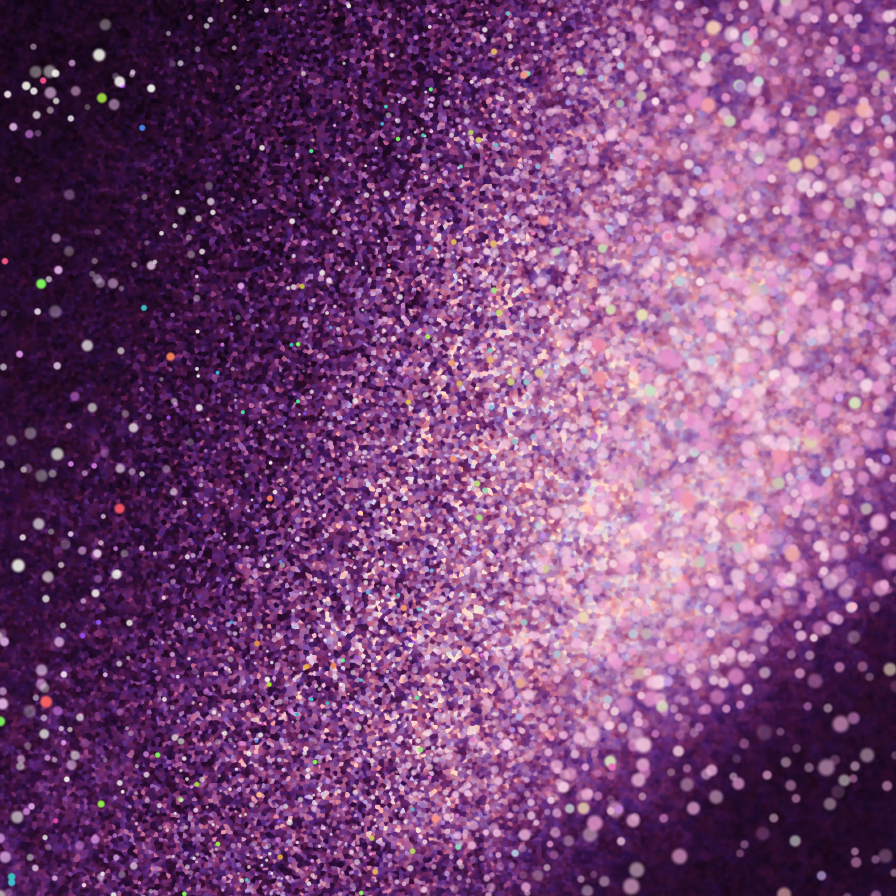
Give the GLSL for this texture, as a WebGL 2 fragment shader.

```glsl
#version 300 es
precision highp float;
// Purple glitter under a bent ridge of pink light, in shallow focus.
// A light field sets the tone, weighted cells make the flakes, and layers
// of scattered discs make the glints, which swell away from the focal band.

#define FLAKE_SCALE 215.0
#define MOTTLE_SCALE 84.0
#define CLUMP_SCALE 24.0
#define GRAIN_SHARP 1.12
#define GRAIN_SOFT 0.52
#define GRAIN_TINT 0.36
#define RIDGE_LIGHT 0.70
#define GLINT_LAYERS 6
#define GLINT_SCALE 30.0
#define GLINT_MIN 0.0032
#define GLINT_MAX 0.0088
#define GLINT_DENSITY 0.27

uniform vec2 u_resolution;
out vec4 fragColor;

const vec3 TONES[6] = vec3[6](
    vec3(0.07, 0.02, 0.08), vec3(0.21, 0.06, 0.24), vec3(0.41, 0.16, 0.45),
    vec3(0.63, 0.35, 0.59), vec3(0.80, 0.57, 0.72), vec3(0.95, 0.84, 0.84));

vec3 hash3(vec2 p) {
    vec3 q = vec3(dot(p, vec2(127.1, 311.7)), dot(p, vec2(269.5, 183.3)), dot(p, vec2(419.2, 371.9)));
    return fract(sin(q) * 43758.5);
}

// Position across the slanted focal bands
float across(vec2 p) {
    return p.x - 0.12 * (p.y - 0.4);
}

// Dark corner at the lower right
float cornerShade(vec2 p) {
    return smoothstep(-0.10, 0.25, p.x - 0.85 * p.y - 0.60);
}

// 0 in the focal band, 1 where fully out of focus
float defocus(vec2 p) {
    float s = across(p);
    return max(smoothstep(0.42, 0.78, s), 0.7 * smoothstep(0.28, -0.02, s));
}

// Ambient light rising toward the lower left, plus a ridge that bends left below
float lightField(vec2 p) {
    float drop = 1.0 - p.y;
    float ambient = 0.04 + 0.17 * drop;
    float fromRidge = p.x - 0.78 + 0.40 * drop * drop * drop * drop;
    float width = fromRidge < 0.0 ? 0.40 : max(0.22, 0.14 + 0.43 * p.y);
    float fromPeak = p.y - 0.46;
    float reach = fromPeak < 0.0 ? 0.40 : 0.78;
    vec2 d = vec2(fromRidge / width, fromPeak / reach);
    float light = ambient + RIDGE_LIGHT * exp(-dot(d, d));
    return light * (1.0 - 0.5 * cornerShade(p));
}

vec3 toneRamp(float t) {
    float x = clamp(t, 0.0, 1.0) * 5.0;
    vec3 c = TONES[0];
    for (int i = 1; i < 6; i++) c = mix(c, TONES[i], clamp(x - float(i - 1), 0.0, 1.0));
    return c;
}

// Random values per cell, blended by distance; low sharpness blurs them
vec3 flakes(vec2 p, float sharpness) {
    vec2 cell = floor(p);
    vec3 sum = vec3(0.0);
    float total = 0.0001;
    for (int j = -1; j <= 1; j++)
    for (int i = -1; i <= 1; i++) {
        vec2 id = cell + vec2(i, j);
        vec2 d = id + hash3(id).xy - p;
        float w = exp(-sharpness * dot(d, d));
        sum += w * hash3(id + 57.3);
        total += w;
    }
    return sum / total;
}

vec3 glintColor(vec2 p, vec3 h) {
    float right = smoothstep(0.35, 0.70, across(p));
    vec3 pale = mix(vec3(0.97, 0.99, 0.93), vec3(0.85, 0.45, 0.92), h.x * h.x);
    vec3 pink = mix(vec3(0.90, 0.54, 0.80), vec3(1.0, 0.91, 0.93), h.x);
    vec3 spectrum = 0.5 + 0.5 * cos(6.2832 * (h.y + vec3(0.0, 0.33, 0.67)));
    float vivid = step(0.9, h.z) * mix(0.75, 0.22, right);
    return mix(mix(pale, pink, right), spectrum, vivid);
}

// Lays one scattered layer of soft discs over the base
vec3 addGlints(vec3 base, vec2 uv, float scale, float seed, float pixel) {
    vec2 cell = floor(uv * scale);
    for (int j = -1; j <= 1; j++)
    for (int i = -1; i <= 1; i++) {
        vec2 id = cell + vec2(i, j);
        vec3 h = hash3(id + seed), k = hash3(id + seed + 31.7);
        vec2 center = (id + h.xy) / scale;
        float shade = cornerShade(center);
        float density = GLINT_DENSITY * (0.16 + 0.84 * smoothstep(0.12, 0.58, lightField(center)));
        float present = step(h.z, density);
        float radius = mix(GLINT_MIN, GLINT_MAX, defocus(center)) * (0.55 + 0.65 * k.x * k.x);
        float edge = max(radius * 0.45, pixel);
        float disc = 1.0 - smoothstep(radius - edge, radius + 0.5 * edge, distance(uv, center));
        float strength = (0.25 + 0.75 * k.y) * (1.0 - 0.3 * shade);
        base = mix(base, glintColor(center, k.zxy), present * disc * strength);
    }
    return base;
}

void main() {
    vec2 uv = gl_FragCoord.xy / u_resolution;
    float pixel = 1.0 / min(u_resolution.x, u_resolution.y);
    float blur = defocus(uv);
    float clump = flakes(uv * CLUMP_SCALE + 7.0, 4.0).x - 0.5;
    float light = lightField(uv) * (1.0 + 0.28 * clump);

    // Flake grain, crisp in the focal band and mottled outside it
    vec3 fine = flakes(uv * FLAKE_SCALE, mix(10.0, 4.0, blur)) - 0.5;
    vec3 coarse = flakes(uv * MOTTLE_SCALE + 19.0, 5.0) - 0.5;
    vec3 grain = mix(fine, coarse, 0.22 + 0.30 * blur);
    float contrast = mix(GRAIN_SHARP, GRAIN_SOFT, blur) * (0.20 + light);
    float sparkle = 0.22 * smoothstep(0.30, 0.45, fine.x) * (1.0 - blur);
    vec3 color = toneRamp(light + contrast * grain.x + sparkle * (0.3 + light));
    color *= 1.0 + GRAIN_TINT * vec3(grain.y, 0.5 * grain.z, -grain.y);

    // Glints, from large sparse cells to small crowded ones
    for (int n = 0; n < GLINT_LAYERS; n++) {
        float layer = float(n);
        color = addGlints(color, uv, GLINT_SCALE + 9.0 * layer, 71.3 * layer, pixel);
    }
    fragColor = vec4(clamp(color, 0.0, 1.0), 1.0);
}
```
